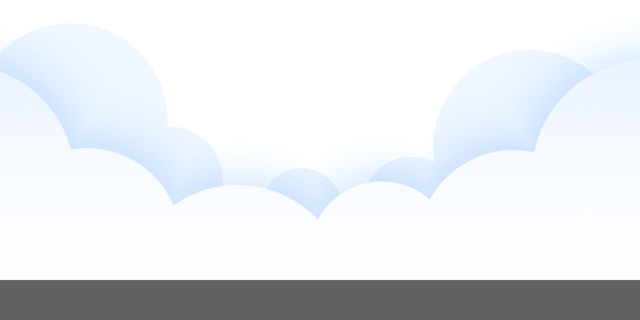
A Shadertoy shader for this background:

```glsl
// Pale cloud banks built from circles above a flat grey floor strip.
// Front puffs form one distance field; its outer distance shades the back puffs
// and hazes the sky, while gradient noise adds a fine airbrushed grain.

#define FLOOR_HEIGHT 0.125
#define BANK_HEIGHT 0.28
#define SHADE_REACH 0.22
#define HAZE_REACH 0.16
#define GRAIN_SCALE 210.0
#define GRAIN_AMOUNT 0.045

const vec3 SKY = vec3(1.0);
const vec3 HAZE = vec3(0.875, 0.937, 1.0);
const vec3 BACK_LIGHT = vec3(0.945, 0.970, 1.0);
const vec3 BACK_SHADE = vec3(0.815, 0.897, 1.0);
const vec3 FRONT_TOP = vec3(0.925, 0.957, 1.0);
const vec3 FRONT_MID = vec3(0.965, 0.980, 1.0);
const vec3 FRONT_LOW = vec3(0.992, 0.994, 1.0);
const vec3 FLOOR = vec3(0.38);

// Each puff: centre x, centre y, radius, in canvas heights
const vec3 FRONT_PUFFS[6] = vec3[6](
    vec3(-0.120, 0.445, 0.352), vec3(0.273, 0.245, 0.292),
    vec3(0.742, 0.078, 0.344), vec3(1.193, 0.206, 0.227),
    vec3(1.604, 0.234, 0.297), vec3(2.026, 0.448, 0.365));
const vec3 BACK_PUFFS[5] = vec3[5](
    vec3(0.219, 0.622, 0.305), vec3(0.529, 0.438, 0.167),
    vec3(0.943, 0.346, 0.128), vec3(1.286, 0.354, 0.156),
    vec3(1.656, 0.542, 0.302));

float puffDistance(vec2 p, vec3 puff) {
    return length(p - puff.xy) - puff.z;
}

vec2 hashGradient(vec2 cell) {
    vec2 h = vec2(dot(cell, vec2(127.1, 311.7)), dot(cell, vec2(269.5, 183.3)));
    return 2.0 * fract(sin(h) * 43758.5) - 1.0;
}

float gradientNoise(vec2 p) {
    vec2 cell = floor(p), f = fract(p);
    vec2 u = f * f * (3.0 - 2.0 * f);
    float a = dot(hashGradient(cell), f);
    float b = dot(hashGradient(cell + vec2(1, 0)), f - vec2(1, 0));
    float c = dot(hashGradient(cell + vec2(0, 1)), f - vec2(0, 1));
    float d = dot(hashGradient(cell + vec2(1, 1)), f - vec2(1, 1));
    return mix(mix(a, b, u.x), mix(c, d, u.x), u.y);
}

// Squared falloff from 1 at the front edge to 0 at the given reach
float falloff(float dist, float reach) {
    float t = clamp(1.0 - dist / reach, 0.0, 1.0);
    return t * t;
}

void mainImage(out vec4 fragColor, in vec2 fragCoord) {
    vec2 p = fragCoord / iResolution.y;
    float edge = 0.75 / iResolution.y;

    // Distance to both cloud banks
    float front = p.y - BANK_HEIGHT;
    for (int i = 0; i < 6; i++) front = min(front, puffDistance(p, FRONT_PUFFS[i]));
    float back = 1e3;
    for (int i = 0; i < 5; i++) back = min(back, puffDistance(p, BACK_PUFFS[i]));

    // Sky haze, then shaded back puffs
    vec3 color = mix(SKY, HAZE, falloff(front, HAZE_REACH));
    vec3 backColor = mix(BACK_LIGHT, BACK_SHADE, falloff(front, SHADE_REACH));
    color = mix(color, backColor, smoothstep(edge, -edge, back));

    // Front bank fades to white towards the floor
    vec3 frontColor = mix(FRONT_LOW, FRONT_MID, smoothstep(0.24, 0.53, p.y));
    frontColor = mix(frontColor, FRONT_TOP, smoothstep(0.50, 0.82, p.y));
    color = mix(color, frontColor, smoothstep(edge, -edge, front));

    // Grain grows with the depth of the blue
    float depth = clamp((1.0 - color.r) * 10.0, 0.0, 1.0);
    float grain = gradientNoise(p * GRAIN_SCALE) * GRAIN_AMOUNT * depth;
    color += grain * vec3(1.0, 0.6, 0.0);

    // Floor strip
    color = mix(color, FLOOR, smoothstep(edge, -edge, p.y - FLOOR_HEIGHT));
    fragColor = vec4(clamp(color, 0.0, 1.0), 1.0);
}
```
